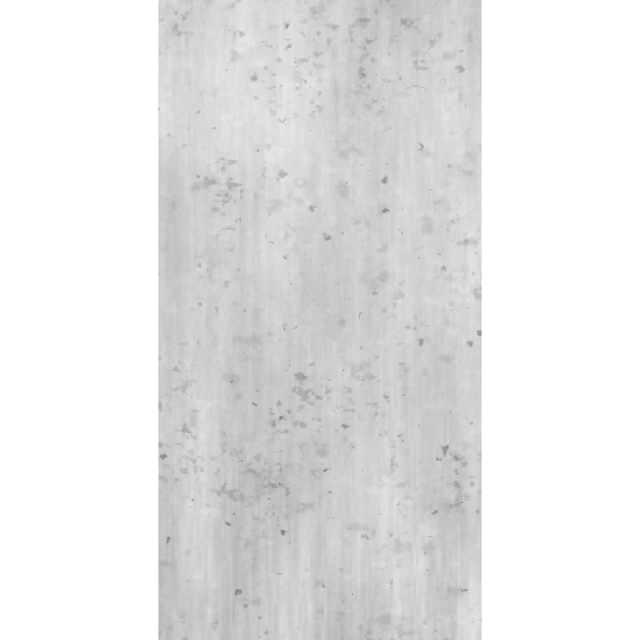
Write a WebGL 2 fragment shader that draws this texture.

```glsl
#version 300 es
precision highp float;

uniform vec2 u_resolution;
out vec4 fragColor;

const vec2 SLAB_X = vec2(0.2474, 0.7526);
const vec3 BACKGROUND = vec3(1.0);
const vec3 CONCRETE = vec3(0.828, 0.829, 0.824);
const vec3 MARK_TINT = vec3(1.03, 1.0, 0.97);
const float CLOUD_CONTRAST = 0.14;
const float BAND_CONTRAST = 0.11;
const float STREAK_CONTRAST = 0.045;
const float GRAIN_CONTRAST = 0.045;
const float FOOT_SHADE = 0.028;
const float FLECK_DEPTH = 0.11;
const float SMUDGE_DEPTH = 0.07;
const float PIT_DEPTH = 0.25;

float hash(vec2 p) {
    vec3 q = fract(p.xyx * vec3(0.1031, 0.1030, 0.0973));
    q += dot(q, q.yzx + 33.33);
    return fract((q.x + q.y) * q.z);
}

float noise(vec2 p) {
    vec2 i = floor(p);
    vec2 f = fract(p);
    f = f * f * (3.0 - 2.0 * f);
    float low = mix(hash(i), hash(i + vec2(1.0, 0.0)), f.x);
    float high = mix(hash(i + vec2(0.0, 1.0)), hash(i + 1.0), f.x);
    return mix(low, high, f.y);
}

float fbm(vec2 p) {
    float sum = 0.0;
    float amplitude = 0.5333;
    for (int i = 0; i < 4; i++) {
        sum += amplitude * noise(p);
        p = p * 2.03 + vec2(17.3, 41.7);
        amplitude *= 0.5;
    }
    return sum;
}

// Soft dark holes, at most one per grid cell.
float pits(vec2 p, float cells, float share, float minRadius, float maxRadius) {
    vec2 warp = vec2(noise(p * 170.0), noise(p * 170.0 + 57.0)) - 0.5;
    vec2 q = p + warp * maxRadius;
    vec2 home = floor(q * cells);
    float depth = 0.0;
    for (int y = -1; y <= 1; y++) {
        for (int x = -1; x <= 1; x++) {
            vec2 cell = home + vec2(x, y);
            vec2 jitter = vec2(hash(cell + 11.0), hash(cell + 29.0));
            float size = hash(cell + 47.0);
            float radius = mix(minRadius, maxRadius, size * size);
            float d = length(q - (cell + jitter) / cells);
            float present = step(hash(cell + 73.0), share);
            float strength = mix(0.35, 1.0, hash(cell + 91.0));
            depth = max(depth, present * strength * (1.0 - smoothstep(0.2 * radius, radius, d)));
        }
    }
    return depth;
}

vec3 concrete(vec2 p) {
    float foot = 1.0 - smoothstep(0.08, 0.42, p.y);

    // Broad clouds and vertical formwork bands
    float tone = CLOUD_CONTRAST * (fbm(p * vec2(7.0, 5.0) + 3.0) - 0.5);
    tone += BAND_CONTRAST * (1.0 + 0.4 * foot) * (fbm(p * vec2(19.0, 1.8) + 8.0) - 0.5);

    // Fine brushed streaks and grain
    float streaks = noise(p * vec2(95.0, 7.0)) + noise(p * vec2(230.0, 24.0)) - 1.0;
    tone += STREAK_CONTRAST * (0.6 + 0.5 * foot) * streaks;
    tone += GRAIN_CONTRAST * (fbm(p * vec2(210.0, 150.0)) - 0.5);
    tone -= FOOT_SHADE * foot;

    // Clustered flecks, pale scuffs and smudges
    float cluster = smoothstep(0.46, 0.70, fbm(p * vec2(11.0, 8.0) + 23.0));
    float texture1 = fbm(p * vec2(80.0, 95.0) + 5.0);
    float flecks = cluster * smoothstep(0.56, 0.76, texture1);
    float scuffs = smoothstep(0.60, 0.80, fbm(p * vec2(48.0, 60.0) + 61.0));
    float smudges = smoothstep(0.64, 0.84, fbm(p * vec2(30.0, 34.0) + 37.0));
    tone += 0.025 * scuffs;

    float marks = FLECK_DEPTH * flecks + SMUDGE_DEPTH * smudges;
    marks += PIT_DEPTH * pits(p, 17.0, 0.35, 0.003, 0.009);
    marks += 0.6 * PIT_DEPTH * pits(p + 2.37, 38.0, 0.22, 0.002, 0.005);

    return CONCRETE + tone - marks * MARK_TINT;
}

void main() {
    vec2 uv = gl_FragCoord.xy / u_resolution;
    float soft = 0.75 / u_resolution.x;
    float slab = smoothstep(SLAB_X.x - soft, SLAB_X.x + soft, uv.x)
               - smoothstep(SLAB_X.y - soft, SLAB_X.y + soft, uv.x);
    vec3 color = mix(BACKGROUND, concrete(uv), slab);
    fragColor = vec4(clamp(color, 0.0, 1.0), 1.0);
}
```
